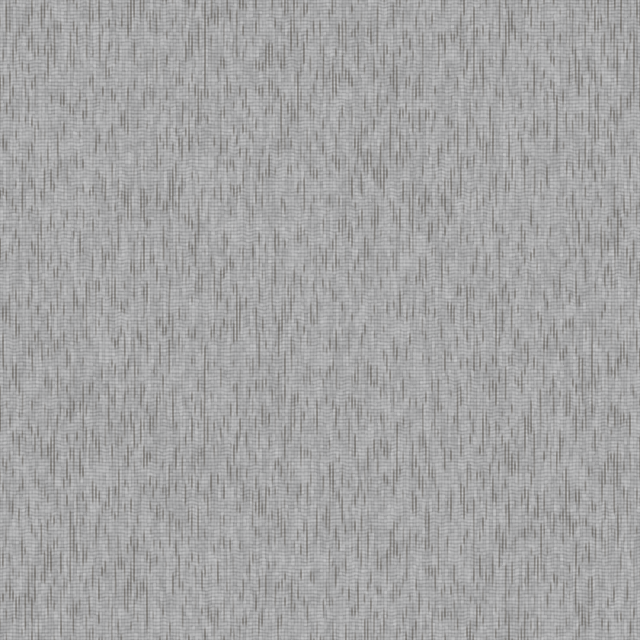
Write a three.js fragment shader that draws this texture.

```glsl
// Grey woven cloth: fine ribbed weft, vertical warp threads and thin dark slubs between them.
varying vec2 vUv;

const float TAU = 6.2831853;
const float WARP_COUNT = 200.0;     // threads across
const float WEFT_COUNT = 180.0;     // ribs up
const float WARP_WOBBLE = 0.3;      // sideways drift, in threads
const float WEFT_WOBBLE = 0.5;      // vertical drift, in ribs
const float SLUB_RATE = 52.0;       // slub cells up the canvas
const float SLUB_LEVEL = 0.50;      // higher means fewer slubs
const float SLUB_SOFTNESS = 0.45;
const float SLUB_DEPTH = 0.78;
const float WARP_RELIEF = 0.018;
const float WEFT_RELIEF = 0.034;
const float THREAD_CONTRAST = 0.075;
const float STITCH_CONTRAST = 0.045;
const float GRAIN_CONTRAST = 0.05;
const float PATCH_CONTRAST = 0.008;

const vec3 CLOTH = vec3(0.661, 0.662, 0.665);
const vec3 SLUB = vec3(0.475, 0.462, 0.445);

float hash(vec2 p) {
  vec3 q = fract(vec3(p.xyx) * 0.1031);
  q += dot(q, q.yzx + 33.33);
  return fract((q.x + q.y) * q.z);
}

float noise(vec2 p) {
  vec2 cell = floor(p);
  vec2 f = fract(p);
  f = f * f * (3.0 - 2.0 * f);
  float low = mix(hash(cell), hash(cell + vec2(1.0, 0.0)), f.x);
  float high = mix(hash(cell + vec2(0.0, 1.0)), hash(cell + vec2(1.0)), f.x);
  return mix(low, high, f.y);
}

// Dark streaks that run along the gaps between neighbouring warp threads.
float slubMask(float warp, float y, float density) {
  float gap = floor(warp + 0.5);
  float across = 1.0 - smoothstep(0.1, 0.45, abs(warp - gap));
  float start = 7.0 * hash(vec2(gap, 91.0));
  float along = noise(vec2(gap + 300.0, y * SLUB_RATE + start));
  float level = SLUB_LEVEL - density;
  return across * smoothstep(level, level + SLUB_SOFTNESS, along);
}

void main() {
  // Slightly uneven thread coordinates
  float warp = vUv.x * WARP_COUNT
    + WARP_WOBBLE * (noise(vUv * vec2(50.0, 12.0)) - 0.5);
  float weft = vUv.y * WEFT_COUNT
    + WEFT_WOBBLE * (noise(vUv * vec2(90.0, 30.0) + 50.0) - 0.5);

  // Broad, soft differences in density
  float patches = 0.5 * noise(vUv * vec2(5.0, 4.0) + 11.0)
    + 0.5 * noise(vUv * vec2(30.0, 15.0) + 37.0) - 0.5;

  // Rounded threads and ribs, each rib uneven in depth
  float ribDepth = 0.5 + noise(vec2(warp * 0.7, weft));
  float light = -WARP_RELIEF * cos(TAU * warp);
  light -= WEFT_RELIEF * cos(TAU * weft) * ribDepth;

  // Tone along each thread, at each crossing, and fibre grain
  float thread = noise(vec2(floor(warp), vUv.y * 48.0 + 120.0));
  float stitch = hash(floor(vec2(warp, weft)) + 400.0);
  float grain = noise(vec2(warp * 1.9, weft * 1.5) + 210.0);
  light += THREAD_CONTRAST * (thread - 0.5);
  light += STITCH_CONTRAST * (stitch - 0.5);
  light += GRAIN_CONTRAST * (grain - 0.5);
  light -= PATCH_CONTRAST * patches;

  float slub = SLUB_DEPTH * slubMask(warp, vUv.y, 0.18 * patches);
  vec3 color = mix(CLOTH + light, SLUB + 0.6 * light, slub);
  gl_FragColor = vec4(color, 1.0);
}
```
